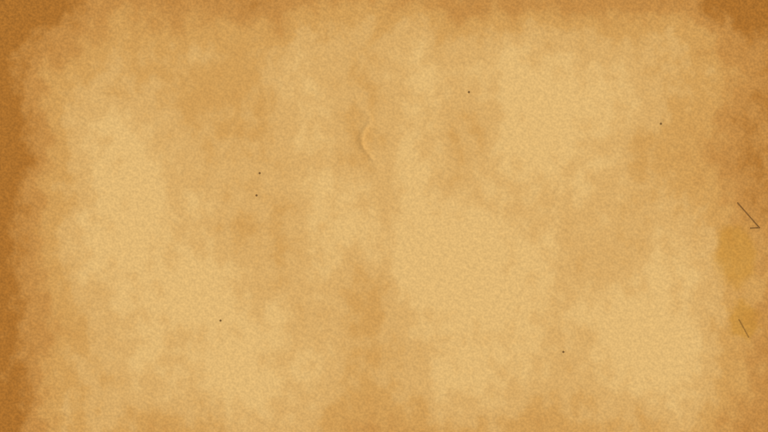
Reproduce this texture procedurally as a Shadertoy shader.

```glsl
// Sheet of aged paper: cloudy tan fibre, browned borders, a small crease,
// stains and a few specks. An "age" value is summed from noise and border
// falloffs, then coloured by a five-step ramp; grain and marks go on top.

const vec3 PALE   = vec3(0.887, 0.722, 0.452);
const vec3 TAN    = vec3(0.850, 0.670, 0.400);
const vec3 HONEY  = vec3(0.820, 0.620, 0.340);
const vec3 OCHRE  = vec3(0.770, 0.550, 0.280);
const vec3 BROWN  = vec3(0.680, 0.445, 0.180);
const vec3 STAIN  = vec3(0.770, 0.540, 0.190);
const vec3 INK    = vec3(0.300, 0.200, 0.100);

const float BASE_AGE   = 0.10;
const float CLOUD_AGE  = 0.34;
const float MOTTLE_AGE = 0.13;
const float GRAIN      = 0.065;
const float SPECKS     = 6.0;

vec2 hash2(vec2 p) {
    vec3 q = fract(p.xyx * vec3(0.1031, 0.1030, 0.0973));
    q += dot(q, q.yzx + 33.33);
    return fract((q.xx + q.yz) * q.zy);
}

vec2 gradientAt(vec2 cell) {
    float angle = 6.2832 * hash2(cell).x;
    return vec2(cos(angle), sin(angle));
}

float gradientNoise(vec2 p) {
    vec2 i = floor(p), f = p - i;
    vec2 u = f * f * f * (f * (f * 6.0 - 15.0) + 10.0);
    vec2 e = vec2(1.0, 0.0);
    float low  = mix(dot(gradientAt(i), f), dot(gradientAt(i + e), f - e), u.x);
    float high = mix(dot(gradientAt(i + e.yx), f - e.yx),
                     dot(gradientAt(i + e.xx), f - e.xx), u.x);
    return mix(low, high, u.y);
}

float fbm(vec2 p) {
    float sum = 0.0, amp = 1.0;
    for (int i = 0; i < 4; i++) {
        sum += amp * gradientNoise(p);
        p = mat2(1.6, 1.2, -1.2, 1.6) * p + 17.3;
        amp *= 0.5;
    }
    return sum;
}

float falloff(float d, float width) {
    return exp(-pow(max(d, 0.0) / width, 1.4));
}

float blob(vec2 p, vec2 radius) {
    p /= radius;
    return exp(-dot(p, p));
}

float segment(vec2 p, vec2 a, vec2 b) {
    vec2 pa = p - a, ba = b - a;
    return length(pa - ba * clamp(dot(pa, ba) / dot(ba, ba), 0.0, 1.0));
}

float stroke(float d, float width, float px) {
    return 1.0 - smoothstep(width - px, width + px, d);
}

vec3 paperRamp(float age) {
    vec3 col = mix(PALE, TAN, smoothstep(0.0, 0.18, age));
    col = mix(col, HONEY, smoothstep(0.18, 0.36, age));
    col = mix(col, OCHRE, smoothstep(0.36, 0.64, age));
    return mix(col, BROWN, smoothstep(0.64, 1.0, age));
}

// Browning that creeps in from the four sides, with uneven reach
float borderAge(vec2 p, float right) {
    float wobble = 0.04 * fbm(p * 4.0 + 5.0);
    float age = 0.85 * falloff(p.x + wobble, 0.105);
    age += 0.50 * falloff(1.0 - p.y + wobble, 0.075);
    age += 0.48 * falloff(right - p.x + wobble, 0.10);
    age += 0.17 * falloff(p.y + wobble, 0.07);
    age += 0.24 * smoothstep(0.40, 0.05, right - p.x) * smoothstep(0.1, 0.7, p.y);
    return age + 0.14 * falloff(p.x, 0.25) * p.y;
}

void mainImage(out vec4 fragColor, in vec2 fragCoord) {
    vec2 p = fragCoord / iResolution.y;
    float right = iResolution.x / iResolution.y;
    float px = 1.0 / iResolution.y;

    // Clouds, the dull middle fold and finer mottling
    float border = borderAge(p, right);
    float fold = blob(vec2(p.x - 0.48 * right + 0.04 * gradientNoise(p * 3.0), 0.0), vec2(0.08, 1.0));
    float age = BASE_AGE + border + CLOUD_AGE * fbm(p * vec2(3.2, 2.3) + 2.7);
    age += fold * (0.12 + 0.30 * gradientNoise(p * vec2(2.0, 4.0) + 8.0));
    age += MOTTLE_AGE * (1.0 + border) * fbm(p * vec2(24.0, 20.0));
    vec3 col = paperRamp(age);

    // Fine fibre grain, rougher where the paper is browned
    vec2 g = mat2(0.84, 0.54, -0.54, 0.84) * p;
    float grain = gradientNoise(g * 187.0) + 0.8 * gradientNoise(g * vec2(83.0, 117.0) + 40.0);
    col *= 1.0 + GRAIN * (1.0 + 0.6 * border) * grain;

    // Crease: a wavering ridge with a lit and a shaded flank
    vec2 c = p - vec2(0.48 * right, 0.68);
    float across = c.x + 0.25 * c.y + 0.035 * gradientNoise(vec2(c.y * 22.0, 3.5));
    float ridge = (across / 0.006) * exp(-pow(across / 0.008, 2.0));
    col *= 1.0 + 0.13 * ridge * blob(c, vec2(0.08, 0.06));

    // Yellowed stains and thin scratches by the right side
    vec2 s = p - vec2(right - 0.075, 0.41);
    float ragged = 0.5 * fbm(p * 18.0);
    float stain = smoothstep(0.25, 0.65, blob(s, vec2(0.05, 0.08)) + 0.4 * ragged);
    stain += smoothstep(0.3, 0.8, blob(s + vec2(-0.02, 0.15), vec2(0.04, 0.06)) + ragged);
    col = mix(col, STAIN * (1.0 + 0.06 * grain), 0.5 * min(stain, 1.0));
    vec2 bend = vec2(0.055, 0.063);
    float scratch = min(segment(s, vec2(0.005, 0.12), bend), segment(s, bend, vec2(0.035, 0.062)));
    col = mix(col, INK, 0.6 * stroke(scratch, 0.0015, px));
    float nick = segment(s, vec2(0.008, -0.15), vec2(0.03, -0.19));
    col = mix(col, INK, 0.4 * stroke(nick, 0.0015, px));

    // Scattered dark specks
    for (float i = 0.0; i < SPECKS; i++) {
        vec2 at = (0.1 + 0.8 * hash2(vec2(i, 7.0))) * vec2(right, 1.0);
        col = mix(col, INK, 0.7 * stroke(length(p - at), 0.0022, px));
    }
    fragColor = vec4(clamp(col, 0.0, 1.0), 1.0);
}
```
